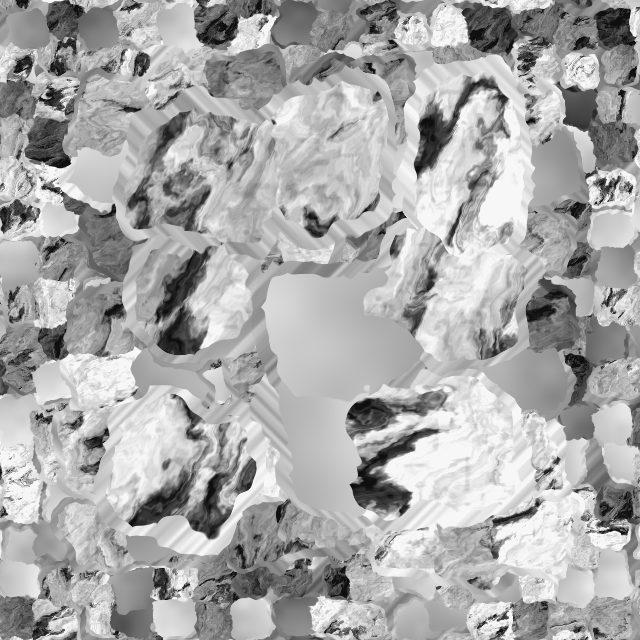
Write a Shadertoy shader that draws this texture.

```glsl
float hash(vec2 p) {
    return fract(sin(dot(p, vec2(127.1, 311.7))) * 43758.5453);
}

float noise(vec2 p) {
    vec2 i = floor(p), f = fract(p);
    f = f * f * (3.0 - 2.0 * f);
    return mix(mix(hash(i), hash(i + vec2(1, 0)), f.x),
               mix(hash(i + vec2(0, 1)), hash(i + vec2(1, 1)), f.x), f.y);
}

mat2 rotation(float a) {
    return mat2(cos(a), sin(a), -sin(a), cos(a));
}

float fbm(vec2 p) {
    float sum = 0.0, amp = 0.5;
    for (int i = 0; i < 5; i++) {
        sum += amp * noise(p);
        p = rotation(0.6) * p * 2.1 + 3.7;
        amp *= 0.5;
    }
    return sum;
}

// Grey level of a stone, lighter for the large ones
float stoneTone(vec2 id, float lift) {
    float k = mix(hash(id + 4.3), 1.0, lift);
    return 0.2 + 0.76 * pow(k, 0.55);
}

// Signed distance to a chipped, rounded block in cell units
float stoneShape(vec2 q, vec2 id) {
    vec2 halfSize = mix(vec2(0.38), vec2(0.62), vec2(hash(id + 1.7), hash(id + 8.1)));
    vec2 r = abs(rotation(0.7 * (hash(id + 2.9) - 0.5)) * q) - halfSize + 0.25;
    float block = length(max(r, 0.0)) + min(max(r.x, r.y), 0.0) - 0.25;
    float chips = 0.22 * (noise(q * 3.5 + id * 5.0) - 0.5);
    return block + chips + 0.09 * abs(noise(q * 9.0 + id * 3.0) - 0.5);
}

// Smooth pebble or folded, pitted rock with light from the upper left
float stoneSurface(vec2 q, vec2 id, float tone) {
    vec2 seed = id * 6.3;
    float slope = 0.16 * dot(q, rotation(6.28 * hash(id + 6.6)) * vec2(1, 0));
    if (hash(id + 5.2) < 0.27) {
        return min(tone, 0.82) + slope + 0.07 * (noise(q * 3.0 + seed) - 0.5);
    }
    vec2 s = rotation(-0.8 + 1.2 * (hash(id + 3.3) - 0.5)) * q * vec2(1.1, 2.0);
    vec2 warp = vec2(fbm(s * 1.4 + seed), fbm(s * 1.4 + seed + 17.0));
    vec2 folded = s * 1.6 + 2.4 * warp + seed;
    float height = fbm(folded);
    float relief = height - fbm(folded + vec2(-0.09, 0.12));
    float cavity = smoothstep(0.42, 0.24, height);
    float pits = smoothstep(0.35, 0.1, noise(q * 17.0 + seed));
    return tone + slope * 0.6 + 1.3 * relief - tone * (0.75 * cavity + 0.1 * pits);
}

// Diagonal smears filling the gaps
float streaks(vec2 p, float tone, float side) {
    vec2 s = rotation(side * 0.7854) * p;
    float bands = noise(vec2(s.x * 150.0, s.y * 5.0)) + noise(vec2(s.x * 45.0, s.y * 4.0));
    return tone + 0.25 * (bands - 1.0);
}

// One grid of stones: smears first, then the stones themselves
float stoneLayer(float grey, vec2 p, float size, vec2 middle, float extent, float lift, float pixel) {
    vec2 cell = floor(p / size);
    for (int pass = 0; pass < 2; pass++) {
        for (int y = -1; y <= 1; y++) {
            for (int x = -1; x <= 1; x++) {
                vec2 home = cell + vec2(x, y);
                vec2 id = home + floor(size * 1000.0) * 0.13;
                vec2 jitter = vec2(hash(id), hash(id + 9.4)) - 0.5;
                vec2 center = (home + 0.5 + 0.4 * jitter) * size;
                vec2 away = abs(center - middle);
                if (max(away.x, away.y * 1.1) > extent) continue;
                vec2 q = (p - center) / size;
                float d = stoneShape(q, id);
                if (pass == 0) d -= 0.1;
                float cover = smoothstep(pixel, -pixel, d * size);
                if (cover <= 0.0) continue;
                float tone = stoneTone(id, lift);
                float side = hash(id + 7.7) < 0.5 ? -1.0 : 1.0;
                float paint = pass == 0 ? streaks(p, tone * 0.95, side)
                                        : stoneSurface(q, id, tone);
                grey = mix(grey, clamp(paint, 0.06, 0.97), cover);
            }
        }
    }
    return grey;
}

void mainImage(out vec4 fragColor, in vec2 fragCoord) {
    vec2 p = fragCoord / iResolution.y;
    float pixel = 0.8 / iResolution.y;

    // Small rubble at the rim, larger stones towards the middle
    float grey = streaks(p, 0.55, 1.0);
    grey = stoneLayer(grey, p, 0.062, vec2(0.5), 2.0, 0.0, pixel);
    grey = stoneLayer(grey, p, 0.112, vec2(0.5), 0.41, 0.1, pixel);
    grey = stoneLayer(grey, p, 0.205, vec2(0.57, 0.51), 0.29, 0.4, pixel);

    fragColor = vec4(vec3(clamp(grey, 0.0, 1.0)), 1.0);
}
```
